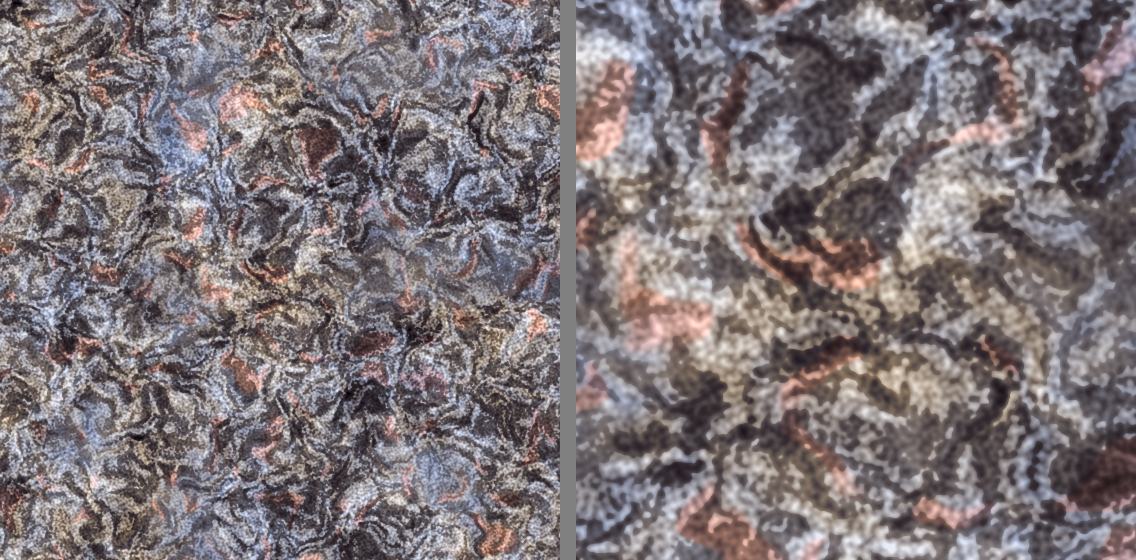
Left: the whole. Right: its middle third, enlarged.
Reproduce this texture procedurally as a WebGL 1 fragment shader.

```glsl
precision highp float;
// Rough weathered rock: pale flaky crust over dark stone, with pits and rust.

uniform vec2 u_resolution;

#define BRIGHTNESS 0.462
#define CONTRAST 0.132
#define STREAK_SCALE vec2(22.0, 60.0)
#define GRIT_SCALE 92.0
#define DUST_SCALE 205.0
#define PIT_SCALE 9.0
#define WARP 0.012
#define DARK vec3(0.23, 0.20, 0.22)
#define MID vec3(0.45, 0.42, 0.43)
#define PALE vec3(0.77, 0.77, 0.80)
#define WARM_TINT vec3(0.026, 0.003, -0.036)
#define RUST vec3(1.22, 0.92, 0.84)

vec2 hash2(vec2 p) {
  vec3 q = fract(p.xyx * vec3(0.1031, 0.1030, 0.0973));
  q += dot(q, q.yzx + 33.33);
  return fract((q.xx + q.yz) * q.zy);
}

float cornerSlope(vec2 cell, vec2 offset) {
  float angle = 6.2832 * hash2(cell).x;
  return dot(vec2(cos(angle), sin(angle)), offset);
}

// Gradient noise scaled to roughly unit variance.
float noise(vec2 p) {
  vec2 i = floor(p), f = p - i;
  vec2 w = f * f * f * (f * (f * 6.0 - 15.0) + 10.0);
  vec2 e = vec2(1.0, 0.0);
  float low = mix(cornerSlope(i, f), cornerSlope(i + e, f - e), w.x);
  float high = mix(cornerSlope(i + e.yx, f - e.yx),
                   cornerSlope(i + e.xx, f - e.xx), w.x);
  return 4.6 * mix(low, high, w.y);
}

vec2 rotate(vec2 p, float angle) {
  float c = cos(angle), s = sin(angle);
  return vec2(c * p.x + s * p.y, c * p.y - s * p.x);
}

// Bends straight features into curls at two sizes.
vec2 warp(vec2 p) {
  vec2 broad = vec2(noise(p * 11.0 + 3.7), noise(p * 11.0 + 41.3));
  vec2 small = vec2(noise(p * 31.0 + 17.1), noise(p * 31.0 + 73.9));
  return p + WARP * (broad + 0.35 * small);
}

// Long flakes whose direction changes from patch to patch.
float flakes(vec2 p) {
  float sum = 0.0, power = 0.0;
  for (int i = 0; i < 4; i++) {
    float k = float(i);
    float weight = exp(1.6 * noise(p * 7.0 + 19.3 * k));
    vec2 along = rotate(p, 0.785 * k + 0.4) * STREAK_SCALE;
    sum += weight * noise(along + 57.0 * k);
    power += weight * weight;
  }
  return sum / sqrt(power);
}

// Thin bright veins along the zero lines of the noise.
float veins(vec2 p) {
  float coarse = 0.8 - abs(noise(p * 25.0 + 8.4));
  float fine = 0.8 - abs(noise(rotate(p, 0.6) * 54.0 + 28.6));
  return 1.15 * (coarse + fine);
}

// Sparse rounded hollows; x is the shadow, y the lit lower rim.
vec2 pits(vec2 p) {
  vec2 cell = floor(p), result = vec2(0.0);
  for (int y = -1; y <= 1; y++) {
    for (int x = -1; x <= 1; x++) {
      vec2 id = cell + vec2(float(x), float(y));
      vec2 rnd = hash2(id + 7.0), size = hash2(id + 91.0);
      float radius = mix(0.12, 0.32, size.x);
      vec2 d = (p - id - rnd) / radius;
      float present = step(0.6, size.y);
      float hollow = 1.0 - smoothstep(0.5, 1.1, length(d));
      float rim = 1.0 - smoothstep(0.0, 0.3, abs(length(d) - 1.1));
      rim *= smoothstep(0.1, 0.9, -d.y);
      result = max(result, present * vec2(hollow, rim));
    }
  }
  return result;
}

vec3 stoneColor(float tone) {
  vec3 lower = mix(DARK, MID, min((tone - 0.21) / 0.22, 1.0));
  return lower + (PALE - MID) * max((tone - 0.43) / 0.345, 0.0);
}

void main() {
  vec2 p = gl_FragCoord.xy / min(u_resolution.x, u_resolution.y) + 2.0;
  vec2 q = warp(p);

  // Layers of relief from broad patches down to dust.
  float patches = 0.25 * noise(p * 4.0) + 0.4 * noise(q * 13.0 + 5.2);
  float flake = flakes(q);
  float grit = noise(mix(p, q, 0.6) * GRIT_SCALE);
  float dust = noise(rotate(p, 0.5) * DUST_SCALE);

  // Crisp crust edge, broken up by grit.
  float edge = flake + 0.55 * grit + 0.35 * dust + 0.5 * patches;
  float crust = smoothstep(-0.25, 0.25, edge);
  float grain = (0.45 * grit + 0.48 * dust) * mix(0.7, 1.2, crust);
  vec2 pit = pits(q * PIT_SCALE);
  float relief = patches + 0.5 * flake + 0.33 * veins(q) + grain
               + crust - 0.5 - 1.3 * pit.x + 0.5 * pit.y;

  // Hazy areas are flatter and a little lighter.
  float haze = smoothstep(0.3, 1.6, noise(p * 5.5 + 31.7));
  float tone = BRIGHTNESS + CONTRAST * mix(relief, 0.7 * relief + 0.15, haze);
  tone = clamp(max(tone, 0.5 * tone + 0.1), 0.0, 0.93);

  // Ochre to bluish drift, with a few rusty fragments.
  float warmth = 0.6 * noise(p * 5.0 + 63.1) + 0.6 * noise(q * 29.0 + 11.9);
  vec3 color = stoneColor(tone);
  color += WARM_TINT * (warmth - haze) * smoothstep(0.15, 0.5, tone);
  float rust = smoothstep(1.1, 1.7, noise(q * 21.0 + 47.5));
  color *= mix(vec3(1.0), RUST, 0.7 * rust);
  gl_FragColor = vec4(clamp(color, 0.0, 1.0), 1.0);
}
```
